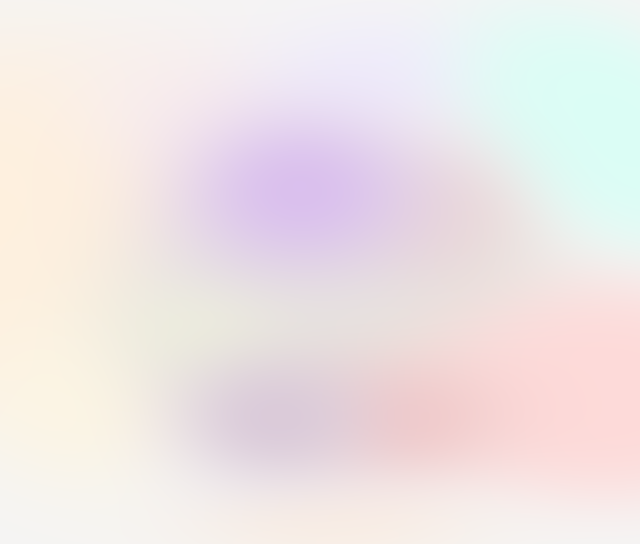
This background is drawn by a Shadertoy shader. Its source:

```glsl
#define PAPER vec3(0.960, 0.958, 0.956)
#define CREAM vec3(0.995, 0.940, 0.872)
#define MINT vec3(0.860, 0.992, 0.962)
#define BLUSH vec3(0.992, 0.855, 0.850)
#define SAGE vec3(0.908, 0.897, 0.875)
#define VIOLET vec3(0.853, 0.748, 0.932)
#define MAUVE vec3(0.850, 0.785, 0.848)
#define ROSE vec3(0.945, 0.785, 0.785)
#define FIELD_FALLOFF 2.0
#define GLOW_FALLOFF 1.1

// Elliptical mask: a higher falloff gives a flatter core and firmer rim.
float ellipseMask(vec2 offset, vec2 radius, float falloff) {
    vec2 d = offset / radius;
    return exp(-pow(dot(d, d) + 1e-6, falloff));
}

vec3 addField(vec3 base, vec3 tint, vec2 offset, vec2 radius) {
    return mix(base, tint, ellipseMask(offset, radius, FIELD_FALLOFF));
}

vec3 addGlow(vec3 base, vec3 tint, vec2 offset, vec2 radius, float strength) {
    return mix(base, tint, strength * ellipseMask(offset, radius, GLOW_FALLOFF));
}

void mainImage(out vec4 fragColor, in vec2 fragCoord) {
    vec2 uv = fragCoord / iResolution.xy;
    vec3 color = PAPER;

    // Warm left side
    color = addField(color, CREAM, uv - vec2(0.02, 0.58), vec2(0.34, 0.37));
    color = addGlow(color, vec3(0.988, 0.962, 0.890), uv - vec2(0.14, 0.27), vec2(0.17, 0.18), 0.85);

    // Pale upper band
    color = addGlow(color, vec3(0.975, 0.930, 0.928), uv - vec2(0.28, 0.82), vec2(0.17, 0.13), 0.8);
    color = addGlow(color, vec3(0.938, 0.928, 0.985), uv - vec2(0.60, 0.87), vec2(0.19, 0.11), 0.9);

    // Muted centre
    color = addField(color, SAGE, uv - vec2(0.54, 0.45), vec2(0.37, 0.25));
    color = addGlow(color, vec3(0.932, 0.938, 0.865), uv - vec2(0.32, 0.39), vec2(0.13, 0.10), 0.75);

    // Sloping mint field and blush field on the right
    vec2 mintOffset = uv - vec2(0.96, 0.76);
    mintOffset.y += 0.4 * mintOffset.x;
    color = addField(color, MINT, mintOffset, vec2(0.25, 0.21));
    color = addField(color, BLUSH, uv - vec2(0.95, 0.28), vec2(0.30, 0.21));

    // Peach along the lower edge
    color = addGlow(color, vec3(0.978, 0.930, 0.888), uv - vec2(0.52, 0.03), vec2(0.24, 0.08), 0.8);

    // Upper violet glow with its dusty shoulder
    color = addGlow(color, vec3(0.918, 0.840, 0.835), uv - vec2(0.70, 0.60), vec2(0.13, 0.14), 0.75);
    color = addGlow(color, VIOLET, uv - vec2(0.47, 0.65), vec2(0.19, 0.155), 0.98);

    // Lower mauve and rose glow
    color = addGlow(color, ROSE, uv - vec2(0.64, 0.23), vec2(0.16, 0.12), 0.9);
    color = addGlow(color, MAUVE, uv - vec2(0.43, 0.23), vec2(0.16, 0.125), 0.92);

    fragColor = vec4(color, 1.0);
}
```
